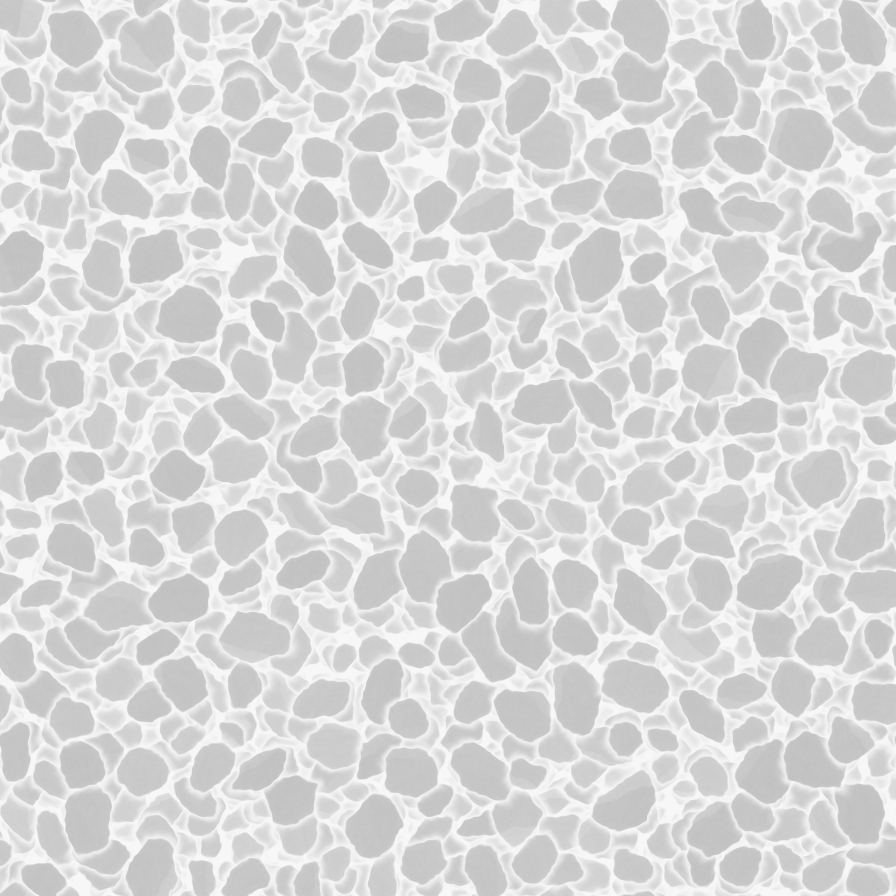
Write a three.js fragment shader that draws this texture map.

```glsl
// Pale crushed stones in overlapping layers with white light in the gaps.
varying vec2 vUv;

const float TAU = 6.2831853;
const float LAYERS = 5.0;
const float EDGE = 0.0011;       // soft edge half width, in canvas units
const float GLOW_WIDTH = 0.0052; // white band around each stone
const float GAP_TONE = 0.97;

float hash(vec2 p) {
  return fract(sin(dot(p, vec2(127.1, 311.7))) * 43758.5453);
}

vec2 hash2(vec2 p) {
  return vec2(hash(p), hash(p + vec2(37.3, 17.9)));
}

mat2 rotation(float angle) {
  float c = cos(angle), s = sin(angle);
  return mat2(c, -s, s, c);
}

// Layered sines that repeat over the canvas and roughen the outlines.
vec2 roughen(vec2 uv) {
  vec2 a = TAU * uv;
  vec2 coarse = sin(23.0 * a.yx + 3.0 * sin(11.0 * a));
  vec2 fine = sin(71.0 * a.yx + 2.0 * sin(47.0 * a));
  return uv + 0.0016 * coarse + 0.0005 * fine;
}

// Rounded convex polygon: a smooth maximum of randomly placed half planes.
float stoneDistance(vec2 p, float radius, vec2 seed) {
  const float SHARPNESS = 18.0;
  float sum = 0.0;
  for (int i = 0; i < 7; i++) {
    vec2 rnd = hash2(seed + float(i) * 5.17);
    float angle = (float(i) + 0.8 * rnd.x) * TAU / 7.0;
    float side = dot(p, vec2(cos(angle), sin(angle))) - radius * mix(0.78, 1.12, rnd.y);
    sum += exp(SHARPNESS * side);
  }
  return log(sum) / SHARPNESS;
}

// Surface of one stone: slope, slanted facet, veins and fine grain.
float stoneShade(vec2 p, float tone, vec2 seed) {
  vec2 rnd = hash2(seed + 61.7);
  float slope = 0.022 * dot(p, rnd - 0.5);
  float facetLine = p.y + 0.35 * p.x - mix(0.08, 0.5, rnd.x);
  float facet = smoothstep(-0.02, 0.03, facetLine) * 0.035 * rnd.y;
  float bend = 2.0 * sin(5.0 * p.x + TAU * rnd.x) + sin(13.0 * p.y);
  float vein = sin(17.0 * p.y + bend) * sin(9.0 * p.x + 2.0 * bend);
  float grain = sin(61.0 * p.x + 4.0 * vein) * sin(47.0 * p.y + 3.0 * bend);
  return tone + slope + facet + 0.005 * vein + 0.005 * grain;
}

// Paints one repeating layer of scattered stones over the tone below it.
float paintLayer(float below, vec2 uv, float cells, float tone, float presence, float id) {
  vec2 grid = uv * cells;
  vec2 home = floor(grid);
  float result = below;
  for (int y = -1; y <= 1; y++) {
    for (int x = -1; x <= 1; x++) {
      vec2 cell = home + vec2(float(x), float(y));
      vec2 seed = mod(cell, cells) + id * 43.7;
      if (hash(seed + 9.1) > presence) continue;

      vec2 centre = cell + 0.5 + 0.7 * (hash2(seed) - 0.5);
      vec2 rnd = hash2(seed + 23.4);
      float stretch = mix(1.0, 1.36, hash(seed + 4.6));
      vec2 p = rotation(TAU * rnd.x) * (grid - centre);
      p *= vec2(1.0 / stretch, stretch);

      float d = stoneDistance(p, mix(0.32, 0.57, rnd.y), seed) / cells;
      float ring = max(d, 0.0) / GLOW_WIDTH;
      float glow = 0.85 * exp(-ring * ring);
      float shade = stoneShade(p, tone + 0.028 * (hash(seed + 7.8) - 0.5), seed);
      // A faint light rim softens the boundary of the stone.
      shade += 0.022 * exp(min(d, 0.0) / 0.0025);
      result = mix(result, GAP_TONE, glow);
      result = mix(result, shade, 1.0 - smoothstep(-EDGE, EDGE, d));
    }
  }
  return result;
}

void main() {
  vec2 uv = roughen(vUv);
  float tone = GAP_TONE;
  // Small light stones lie deepest, large grey ones on top.
  for (float i = 0.0; i < LAYERS; i++) {
    float height = i / (LAYERS - 1.0);
    float cells = floor(mix(32.0, 16.0, height));
    float stoneTone = mix(0.865, 0.775, pow(height, 0.8));
    float presence = mix(0.95, 0.72, height);
    tone = paintLayer(tone, uv, cells, stoneTone, presence, i + 1.0);
  }
  gl_FragColor = vec4(vec3(tone), 1.0);
}
```
